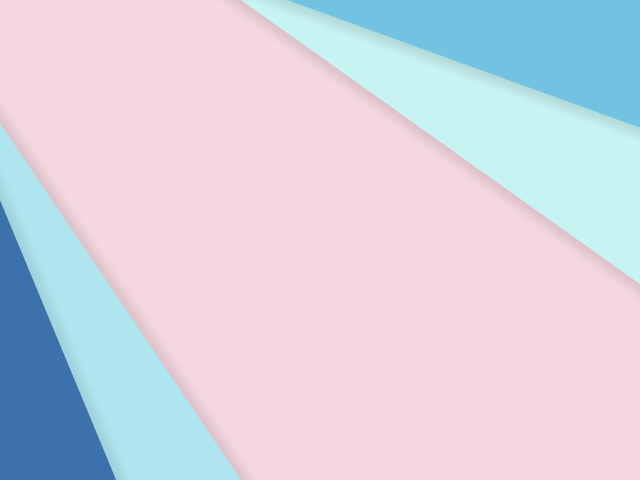
A Shadertoy shader for this background:

```glsl
const vec3 PINK = vec3(0.961, 0.847, 0.875);
const vec3 PALE_AQUA = vec3(0.780, 0.953, 0.949);
const vec3 SKY_BLUE = vec3(0.447, 0.765, 0.886);
const vec3 LIGHT_CYAN = vec3(0.682, 0.898, 0.933);
const vec3 DEEP_BLUE = vec3(0.235, 0.443, 0.671);

// Signed distance to a line, positive on the left of start -> end
float lineSide(vec2 p, vec2 start, vec2 end) {
    vec2 along = normalize(end - start);
    return dot(p - start, vec2(-along.y, along.x));
}

// Soft shadow just outside the sheet edge
float edgeShadow(float side, float width) {
    float fade = clamp(1.0 + side / width, 0.0, 1.0);
    return fade * fade * (3.0 - 2.0 * fade);
}

// Lay one sheet of paper with its shadow over the colour below
vec3 laySheet(vec3 below, vec3 sheet, float side, float shadowDepth, float pixel) {
    vec3 shaded = below * (1.0 - shadowDepth * edgeShadow(side, 0.034));
    float cover = clamp(side / pixel + 0.5, 0.0, 1.0);
    return mix(shaded, sheet, cover);
}

void mainImage(out vec4 fragColor, in vec2 fragCoord) {
    float pixel = 1.0 / iResolution.y;
    vec2 p = fragCoord * pixel;
    float right = iResolution.x * pixel;

    // Upper right sheets
    float aquaSide = lineSide(p, vec2(0.502, 1.0), vec2(right, 0.408));
    float skySide = lineSide(p, vec2(0.598, 1.0), vec2(right, 0.734));

    // Lower left sheets
    float cyanSide = lineSide(p, vec2(0.502, 0.0), vec2(0.0, 0.743));
    float deepSide = lineSide(p, vec2(0.242, 0.0), vec2(0.0, 0.583));

    // Stack from the bottom up
    vec3 color = PINK;
    color = laySheet(color, PALE_AQUA, aquaSide, 0.10, pixel);
    color = laySheet(color, SKY_BLUE, skySide, 0.10, pixel);
    color = laySheet(color, LIGHT_CYAN, cyanSide, 0.10, pixel);
    color = laySheet(color, DEEP_BLUE, deepSide, 0.08, pixel);

    fragColor = vec4(color, 1.0);
}
```
